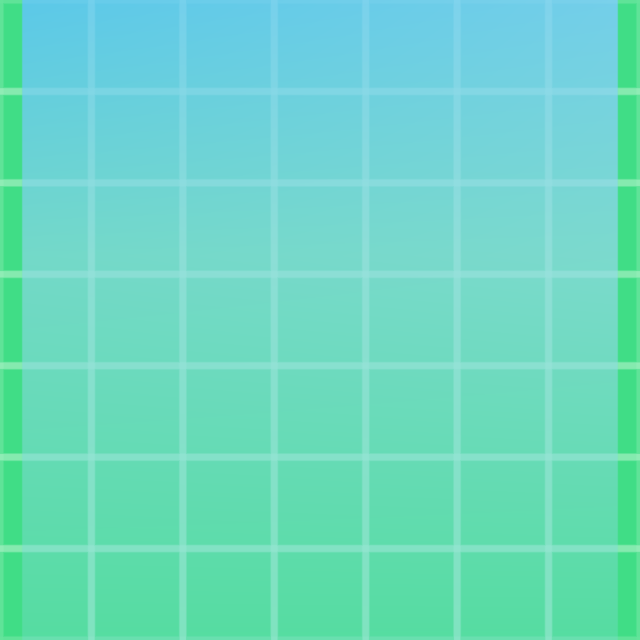
A WebGL 2 fragment shader for this background:

```glsl
#version 300 es
precision highp float;
// Pale square grid over a sky-to-mint gradient, with green bands at both sides.

#define CELLS 7.0
#define LINE_WIDTH 0.0112
#define LINE_SOFTNESS 0.0018
#define BAND_WIDTH 0.0346
#define MID_HEIGHT 0.6
#define LINE_ALPHA_LOW 0.33
#define LINE_ALPHA_HIGH 0.15
#define BAND_LINE_ALPHA 0.37
#define BORDER_FADE 0.45
#define CROSSING_GAIN 0.35

uniform vec2 u_resolution;
out vec4 fragColor;

const vec3 MINT = vec3(0.335, 0.865, 0.63);
const vec3 AQUA_LEFT = vec3(0.45, 0.85, 0.785);
const vec3 AQUA_RIGHT = vec3(0.485, 0.853, 0.805);
const vec3 SKY_LEFT = vec3(0.355, 0.785, 0.91);
const vec3 SKY_RIGHT = vec3(0.455, 0.81, 0.915);
const vec3 BAND_GREEN = vec3(0.25, 0.868, 0.525);
const vec3 LINE_BLUE = vec3(0.84, 0.94, 1.0);
const vec3 LINE_WHITE = vec3(0.98, 1.0, 0.96);

// Mint at the bottom, aqua in the middle, sky at the top
vec3 backdrop(vec2 uv) {
    vec3 aqua = mix(AQUA_LEFT, AQUA_RIGHT, uv.x);
    vec3 sky = mix(SKY_LEFT, SKY_RIGHT, uv.x);
    vec3 low = mix(MINT, aqua, clamp(uv.y / MID_HEIGHT, 0.0, 1.0));
    return mix(low, sky, clamp((uv.y - MID_HEIGHT) / (1.0 - MID_HEIGHT), 0.0, 1.0));
}

// Coverage of vertical (x) and horizontal (y) lines, fainter on the border
vec2 gridLines(vec2 uv, float pixel) {
    vec2 distanceToLine = abs(fract(uv * CELLS + 0.5) - 0.5) / CELLS;
    float soft = max(LINE_SOFTNESS, 0.75 * pixel);
    vec2 cover = 1.0 - smoothstep(-soft, soft, distanceToLine - 0.5 * LINE_WIDTH);
    vec2 inside = step(0.5 / CELLS, min(uv, 1.0 - uv));
    return cover * mix(vec2(BORDER_FADE), vec2(1.0), inside);
}

void main() {
    vec2 uv = gl_FragCoord.xy / u_resolution;
    float pixel = 1.0 / min(u_resolution.x, u_resolution.y);

    // Side bands
    float sideDistance = min(uv.x, 1.0 - uv.x);
    float band = 1.0 - smoothstep(-pixel, pixel, sideDistance - BAND_WIDTH);
    vec3 color = mix(backdrop(uv), BAND_GREEN, band);

    // Translucent grid, slightly brighter where lines cross
    vec2 lines = gridLines(uv, pixel);
    float cover = max(lines.x, lines.y) + CROSSING_GAIN * lines.x * lines.y;
    float alpha = mix(LINE_ALPHA_LOW, LINE_ALPHA_HIGH, uv.y);
    alpha = mix(alpha, BAND_LINE_ALPHA, band);
    color = mix(color, mix(LINE_BLUE, LINE_WHITE, band), alpha * cover);

    fragColor = vec4(color, 1.0);
}
```
